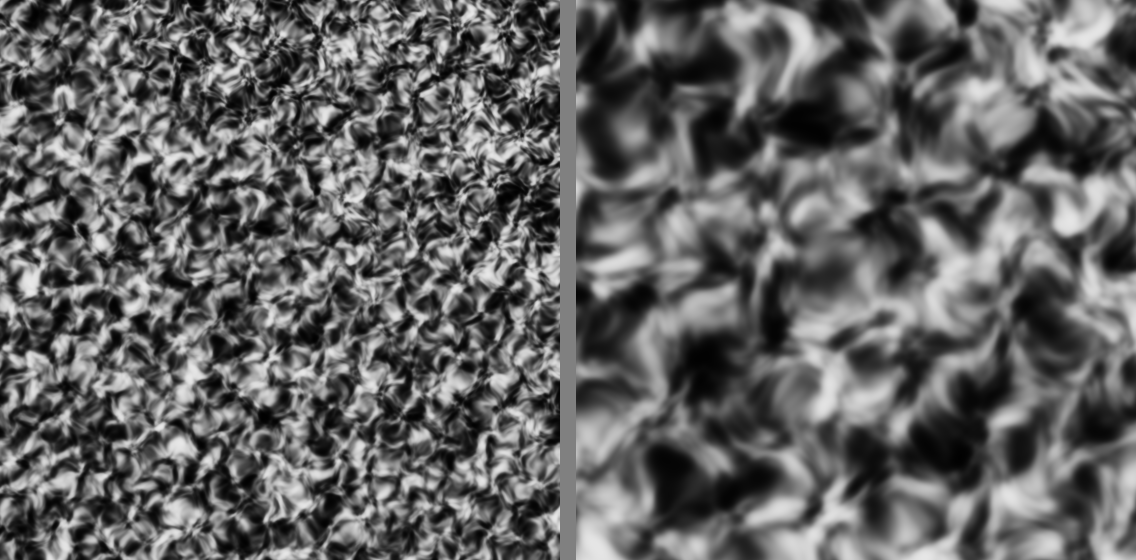
Left, the full canvas; right, a detail of the centre.
Give the GLSL for this texture, as a WebGL 2 fragment shader.

```glsl
#version 300 es
precision highp float;
// Rough grey mineral surface: soft, irregular light grains and dark hollows.
// Four layers of stretched gradient noise are summed to unit variance, with
// finer grit towards the upper right, then passed through a soft tone curve.

uniform vec2 u_resolution;
out vec4 fragColor;

const float TAU = 6.2831853;
const float NOISE_GAIN = 4.64;      // brings gradient noise to unit deviation

// Layers, coarse to fine: patches, grains, specks, grit
const vec4 FREQUENCY = vec4(12.0, 35.0, 66.0, 118.0);
const vec4 STRETCH = vec4(1.7, 1.25, 1.15, 1.0);
const vec4 DIRECTION = vec4(0.72, 1.05, 0.85, 0.4);
const vec4 WEIGHT_SMOOTH = vec4(0.42, 0.72, 0.42, 0.12);
const vec4 WEIGHT_GRITTY = vec4(0.48, 0.52, 0.56, 0.30);

const float WARP_FREQUENCY = 24.0;
const float WARP_AMOUNT = 0.0035;

const float WHITE_LEVEL = 0.92;
const float CONTRAST = 1.34;
const float TONE_BIAS = -0.43;

float hash(vec2 cell) {
    return fract(sin(dot(cell, vec2(127.1, 311.7))) * 43758.5453);
}

// Contribution of one lattice corner: random unit gradient dot offset
float corner(vec2 cell, vec2 offset) {
    float angle = TAU * hash(cell);
    return dot(vec2(cos(angle), sin(angle)), offset);
}

float gradientNoise(vec2 p) {
    vec2 i = floor(p);
    vec2 f = p - i;
    vec2 s = f * f * f * (f * (f * 6.0 - 15.0) + 10.0);
    vec2 e = vec2(1.0, 0.0);
    float low = mix(corner(i, f), corner(i + e.xy, f - e.xy), s.x);
    float high = mix(corner(i + e.yx, f - e.yx), corner(i + e.xx, f - e.xx), s.x);
    return NOISE_GAIN * mix(low, high, s.y);
}

// Noise with features elongated along the given angle
float stretchedNoise(vec2 p, float frequency, float angle, float stretch) {
    float c = cos(angle);
    float s = sin(angle);
    vec2 q = vec2(c * p.x + s * p.y, c * p.y - s * p.x);
    return gradientNoise(q * frequency * vec2(inversesqrt(stretch), sqrt(stretch)));
}

void main() {
    vec2 uv = gl_FragCoord.xy / min(u_resolution.x, u_resolution.y);

    // Bend the grain outlines
    vec2 bend = vec2(gradientNoise(uv * WARP_FREQUENCY + 17.3),
                     gradientNoise(uv * WARP_FREQUENCY + 61.9));
    vec2 p = uv + WARP_AMOUNT * bend;

    // Grit grows towards the upper right, with an uneven border
    float drift = 0.08 * gradientNoise(uv * 4.0 + 5.7);
    float grit = smoothstep(0.45, 0.85, 0.4 * uv.x + 0.6 * uv.y + drift);
    vec4 weight = normalize(mix(WEIGHT_SMOOTH, WEIGHT_GRITTY, grit));

    // Sum the layers
    float relief = 0.0;
    for (int k = 0; k < 4; k++) {
        vec2 shift = vec2(3.71, 8.13) * float(k + 1);
        relief += weight[k] * stretchedNoise(p + shift, FREQUENCY[k], DIRECTION[k], STRETCH[k]);
    }

    // Soft tone curve from black hollows to pale grains
    float tone = WHITE_LEVEL / (1.0 + exp(-(CONTRAST * relief + TONE_BIAS)));
    fragColor = vec4(vec3(tone), 1.0);
}
```
